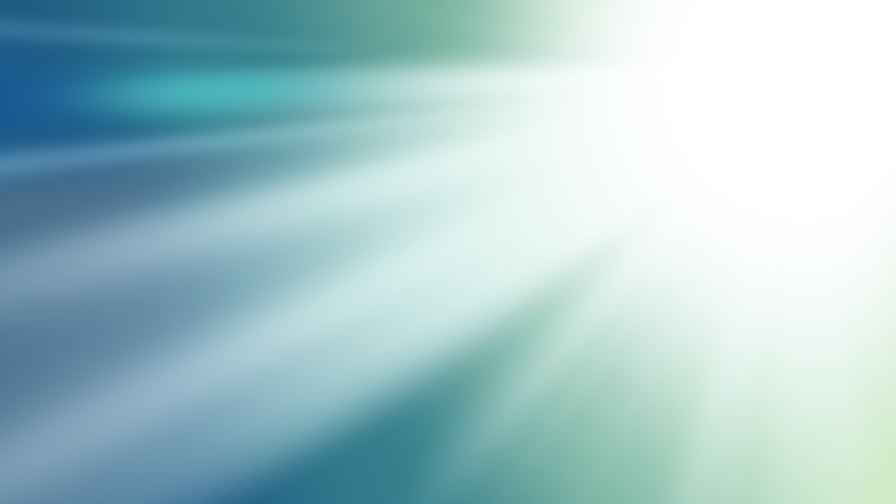
A WebGL 2 fragment shader for this background:

```glsl
#version 300 es
precision highp float;
// Soft light rays fanning from a white glow at upper right over blue, teal and green.
uniform vec2 u_resolution;
out vec4 outColor;

const vec2 SOURCE = vec2(1.597, 0.85);
const vec3 NAVY = vec3(0.12, 0.36, 0.51);
const vec3 TEAL = vec3(0.20, 0.49, 0.55);
const vec3 GREEN = vec3(0.47, 0.70, 0.62);
const vec3 LIME = vec3(0.80, 0.91, 0.73);
const vec3 SLATE = vec3(0.29, 0.43, 0.55);
const vec3 CYAN = vec3(0.27, 0.74, 0.76);
const vec3 BLUE = vec3(0.08, 0.33, 0.58);
const vec3 PALE_MINT = vec3(0.84, 0.94, 0.92);
const vec3 MIST = vec3(0.66, 0.79, 0.86);

float bump(float x, float center, float width) {
  float d = (x - center) / width;
  return exp(-d * d);
}

float hash(float n) {
  return fract(sin(n * 127.1) * 43758.5);
}

float noise(float x) {
  float cell = floor(x);
  return mix(hash(cell), hash(cell + 1.0), smoothstep(0.0, 1.0, x - cell));
}

// Background tint, running from navy through teal to pale green.
vec3 backdrop(float t) {
  vec3 color = mix(NAVY, TEAL, smoothstep(0.35, 0.8, t));
  color = mix(color, GREEN, smoothstep(0.75, 1.27, t));
  return mix(color, LIME, smoothstep(1.2, 1.78, t));
}

// Distance the light carries along a direction, in degrees below left.
float rayReach(float angle) {
  float reach = mix(0.47, 0.68, smoothstep(-6.0, 7.0, angle));
  reach -= 0.25 * smoothstep(95.0, 125.0, angle);
  reach += 0.5 * smoothstep(4.0, 16.0, angle) * (1.0 - smoothstep(32.0, 42.0, angle));
  // Each ray: direction, width, extra reach.
  vec3 rays[8] = vec3[8](
    vec3(1.5, 3.0, 0.36), vec3(6.5, 2.0, 0.15),
    vec3(14.2, 2.4, 0.36), vec3(26.3, 3.2, 0.48),
    vec3(32.0, 4.5, 0.15), vec3(48.5, 2.8, 0.10),
    vec3(76.0, 4.5, 0.14), vec3(92.0, 8.0, 0.12));
  for (int i = 0; i < 8; i++) {
    reach += rays[i].z * bump(angle, rays[i].x, rays[i].y);
  }
  // Fine uneven streaks.
  return reach * (0.98 + 0.05 * noise(angle * 0.35 + 90.0));
}

// Light cools from white through mint to mist with distance.
vec3 lightTint(float radius) {
  vec3 tint = mix(vec3(1.0), PALE_MINT, smoothstep(0.2, 1.0, radius));
  return mix(tint, MIST, smoothstep(0.8, 1.7, radius));
}

void main() {
  vec2 p = gl_FragCoord.xy / u_resolution.y;
  p.x *= 1.7778 * u_resolution.y / u_resolution.x;
  vec2 toSource = SOURCE - p;
  float radius = length(toSource);
  float angle = degrees(atan(toSource.y, toSource.x));

  // Tinted base with a slate fan at left.
  vec3 color = backdrop(p.x + 0.35 * p.y);
  float fan = smoothstep(4.0, 10.0, angle) * (1.0 - smoothstep(26.0, 37.0, angle));
  color = mix(color, SLATE, fan * (1.0 - smoothstep(0.1, 0.7, p.x)));
  color = mix(color, BLUE, 0.9 * bump(angle, 1.8, 2.8) * (1.0 - smoothstep(0.0, 0.4, p.x)));

  // Long rays joined to a round glow that softens where they meet.
  float rays = 1.0 - smoothstep(0.4, 1.65, radius / rayReach(angle));
  float glow = 0.75 * (1.0 - smoothstep(0.2, 0.8, radius));
  float light = 1.0 - (1.0 - rays) * (1.0 - glow);
  color = mix(color, lightTint(radius), light);

  // Cyan flare and faint thin streaks.
  color = mix(color, CYAN, 0.8 * bump(angle, 1.5, 2.2) * bump(p.x, 0.42, 0.24));
  float streak = 0.6 * bump(angle, -3.3, 0.9) + bump(angle, 6.3, 1.1);
  color += 0.14 * streak * smoothstep(0.7, 1.5, radius);
  outColor = vec4(clamp(color, 0.0, 1.0), 1.0);
}
```
